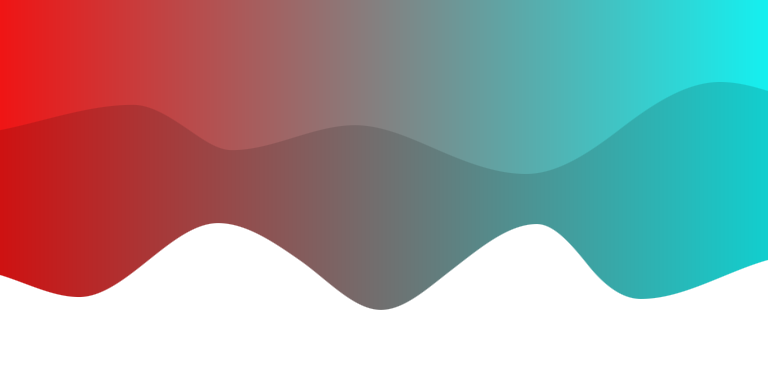
Write a Shadertoy shader that draws this background.

```glsl
// Wave knots: position, height and slope, on a canvas 2 wide and 1 high
const int KNOTS = 10;
const vec3 shadeWave[KNOTS] = vec3[KNOTS](
    vec3(0.0, 0.661, 0.2), vec3(0.346, 0.727, 0.0),
    vec3(0.487, 0.665, -0.68), vec3(0.604, 0.609, 0.0),
    vec3(0.924, 0.674, 0.0), vec3(1.146, 0.607, -0.43),
    vec3(1.37, 0.547, 0.0), vec3(1.615, 0.664, 0.77),
    vec3(1.875, 0.7865, 0.0), vec3(2.0, 0.763, -0.32));
const vec3 whiteWave[KNOTS] = vec3[KNOTS](
    vec3(0.0, 0.284, -0.3), vec3(0.206, 0.2265, 0.0),
    vec3(0.568, 0.419, 0.0), vec3(0.781, 0.322, -0.7),
    vec3(0.992, 0.193, 0.0), vec3(1.172, 0.294, 0.77),
    vec3(1.398, 0.4165, 0.0), vec3(1.531, 0.31, -1.25),
    vec3(1.669, 0.2215, 0.0), vec3(2.0, 0.323, 0.28));

// Cubic Hermite curve between two knots
float hermite(vec3 a, vec3 b, float x) {
    float span = b.x - a.x;
    float t = clamp((x - a.x) / span, 0.0, 1.0);
    float s = 1.0 - t;
    return mix(a.y, b.y, t * t * (3.0 - 2.0 * t))
         + span * t * s * (a.z * s - b.z * t);
}

float waveHeight(vec3 wave[KNOTS], float x) {
    float height = wave[0].y;
    for (int i = 0; i < KNOTS - 1; i++)
        if (x >= wave[i].x) height = hermite(wave[i], wave[i + 1], x);
    return height;
}

// Smooth coverage of the area below a wave
float below(float height, float y) {
    float d = height - y;
    return clamp(0.5 + d / fwidth(d), 0.0, 1.0);
}

void mainImage(out vec4 fragColor, in vec2 fragCoord) {
    vec2 uv = fragCoord / iResolution.xy;
    vec2 p = uv * vec2(2.0, 1.0);

    // Red to cyan gradient
    vec3 red = vec3(0.94, 0.08, 0.08);
    vec3 cyan = vec3(0.08, 0.94, 0.94);
    vec3 color = mix(red, cyan, uv.x);

    // Translucent shade, then the white foreground
    color *= mix(1.0, 0.86, below(waveHeight(shadeWave, p.x), p.y));
    color = mix(color, vec3(1.0), below(waveHeight(whiteWave, p.x), p.y));

    fragColor = vec4(color, 1.0);
}
```
